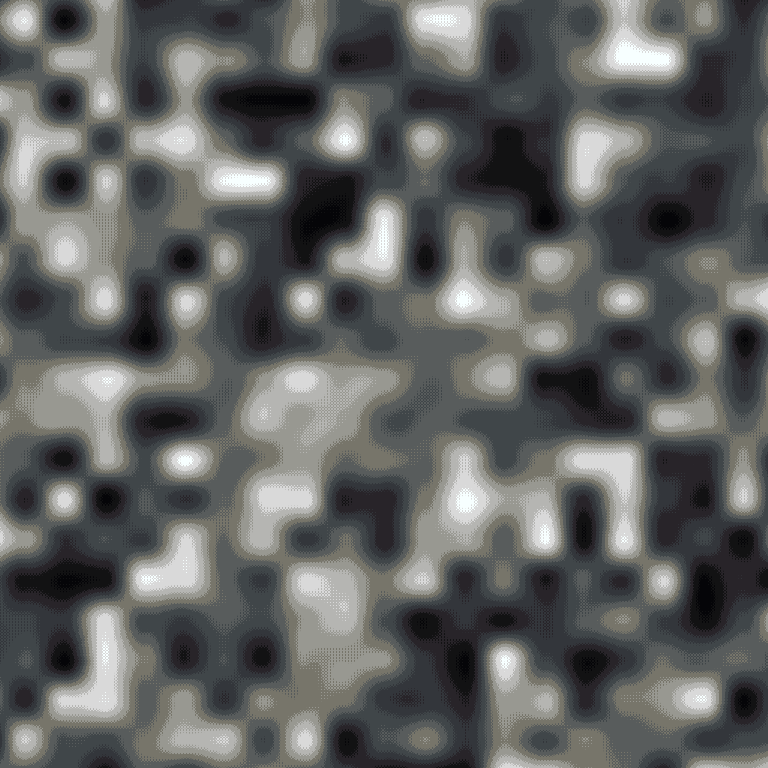
This texture is drawn by a Shadertoy shader. Its source:

```glsl
#define CELLS 19.2        // noise cells across the canvas
#define OFFSET vec2(0.38, 0.3)
#define TILT 0.12         // strength of the corner gradients
#define DITHER_CELLS 512.0
#define BAND_CONTRAST 1.6 // above 1 widens the flat part of each tone
#define TONES 11

const vec3 PALETTE[TONES] = vec3[TONES](
    vec3(0.02, 0.02, 0.03),
    vec3(0.07, 0.07, 0.075),
    vec3(0.155, 0.14, 0.16),
    vec3(0.20, 0.21, 0.23),
    vec3(0.25, 0.275, 0.285),
    vec3(0.345, 0.36, 0.36),
    vec3(0.465, 0.46, 0.415),
    vec3(0.595, 0.595, 0.57),
    vec3(0.71, 0.71, 0.70),
    vec3(0.85, 0.85, 0.85),
    vec3(0.97, 1.0, 1.0));

vec3 hash3(vec2 p) {
    vec3 q = fract(p.xyx * vec3(0.1031, 0.1030, 0.0973));
    q += dot(q, q.yxz + 33.33);
    return fract((q.xxy + q.yzz) * q.zyx);
}

// Each lattice corner holds a random height and a random slope.
float corner(vec2 cell, vec2 local, vec2 side) {
    vec3 h = hash3(cell + side + 17.0);
    vec2 gradient = 2.0 * h.yz - 1.0;
    return h.x + TILT * dot(gradient, local - side);
}

// Gradient noise with raised corners, in the range 0 to 1.
float raisedGradientNoise(vec2 p) {
    vec2 cell = floor(p), local = fract(p);
    vec2 w = local * local * (3.0 - 2.0 * local);
    float low = mix(corner(cell, local, vec2(0, 0)), corner(cell, local, vec2(1, 0)), w.x);
    float high = mix(corner(cell, local, vec2(0, 1)), corner(cell, local, vec2(1, 1)), w.x);
    return clamp(mix(low, high, w.y), 0.0, 1.0);
}

// Ordered two by two dither threshold.
float ditherThreshold(vec2 uv) {
    vec2 c = mod(floor(uv * DITHER_CELLS), 2.0);
    return fract(0.5 * c.x + 0.75 * c.y) + 0.125;
}

void mainImage(out vec4 fragColor, in vec2 fragCoord) {
    vec2 uv = fragCoord / iResolution.y;
    float tone = raisedGradientNoise(uv * CELLS + OFFSET) * float(TONES - 1);

    // Choose between the two nearest tones with a softened dither.
    int index = min(int(tone), TONES - 2);
    float blend = (tone - float(index) - 0.5) * BAND_CONTRAST + 0.5;
    float softness = clamp(fwidth(tone), 0.02, 0.15);
    float pick = smoothstep(-softness, softness, blend - ditherThreshold(uv));

    fragColor = vec4(mix(PALETTE[index], PALETTE[index + 1], pick), 1.0);
}
```
